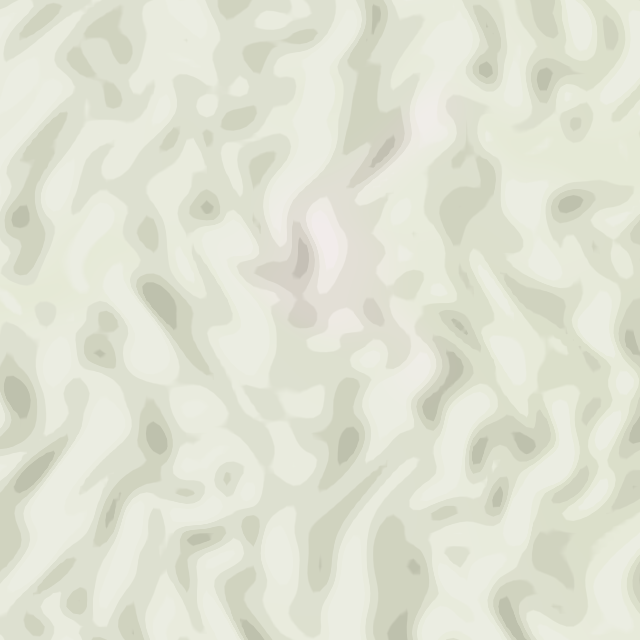
A three.js fragment shader for this texture map:

```glsl
// Pale shaded-relief terrain map: banded hill shadows, flat valleys, a rosy summit.
varying vec2 vUv;

float hash(float n) {
  return fract(sin(n * 91.7) * 4758.3);
}

// Soft elliptical patch, 1 at its centre
float patchAt(vec2 p, vec2 centre, vec2 radius) {
  vec2 d = (p - centre) / radius;
  return exp(-dot(d, d));
}

// Slow bending of the plane, so that the ridges curve
vec2 bend(vec2 p) {
  vec2 q = p + 0.045 * sin(p.yx * vec2(11.0, 13.0) + vec2(0.7, 2.1));
  return q + 0.014 * sin(q.yx * vec2(37.0, 31.0) + q * 17.0 + vec2(4.0, 1.3));
}

// Slope shadow with unit variance: layered sines, mostly across north-south ridges
float slopeShade(vec2 p) {
  vec2 q = bend(p);
  float sum = 0.0;
  float power = 0.0;
  for (int i = 0; i < 44; i++) {
    float n = float(i) + 1.0;
    float a = 2.0 * fract(n * 0.618) - 1.0;
    float angle = a * (0.45 + 0.8 * a * a) - 0.14;
    float t = fract(n * 0.755);
    float cycles = mix(4.0, 16.0, t);
    float amp = mix(1.2, 0.55, t);
    vec2 dir = vec2(cos(angle), sin(angle));
    sum += amp * cos(6.2832 * (cycles * dot(dir, q) + hash(n)));
    power += 0.5 * amp * amp;
  }
  return sum * inversesqrt(power);
}

// Shadow sampled on a coarse terrain grid, which gives angular outlines
float facetShade(vec2 p) {
  vec2 g = p * 96.0;
  vec2 c = floor(g);
  vec2 f = g - c;
  float low = mix(slopeShade(c / 96.0), slopeShade((c + vec2(1.0, 0.0)) / 96.0), f.x);
  float high = mix(slopeShade((c + vec2(0.0, 1.0)) / 96.0), slopeShade((c + 1.0) / 96.0), f.x);
  return mix(low, high, f.y);
}

float band(float level, float shade) {
  return smoothstep(level - 0.08, level + 0.08, shade);
}

void main() {
  vec2 p = vUv;
  vec2 w = bend(p);

  // Flat valley floors carry little shadow
  float valley = patchAt(w, vec2(0.06, 0.56), vec2(0.27, 0.06))
               + patchAt(w, vec2(0.95, 0.79), vec2(0.24, 0.04))
               + 0.6 * patchAt(w, vec2(0.52, 0.88), vec2(0.12, 0.05));
  valley = clamp(valley, 0.0, 1.0);
  float shade = facetShade(p) * (1.0 - 0.85 * valley) - 0.75 * valley;

  // Ground: grey-white slopes, greener lowland to the east and in the valleys
  float lowland = smoothstep(0.3, 1.1, p.x + 0.2 * sin(w.y * 9.0 + w.x * 5.0));
  vec3 ground = mix(vec3(0.914, 0.923, 0.870), vec3(0.899, 0.914, 0.838),
                    clamp(0.65 * lowland + valley, 0.0, 1.0));
  vec3 sunlit = vec3(0.922, 0.929, 0.886);
  vec3 color = mix(sunlit, ground, band(-0.95, shade));

  // Three stepped depths of shadow
  vec3 lightShadow = mix(vec3(0.868, 0.878, 0.816), vec3(0.859, 0.873, 0.792), lowland);
  color = mix(color, lightShadow, band(-0.12, shade));
  color = mix(color, vec3(0.816, 0.826, 0.750), band(0.85, shade));
  color = mix(color, vec3(0.745, 0.755, 0.677), band(1.75, shade));

  // Rosy tint on the high ground
  float summit = patchAt(w, vec2(0.53, 0.61), vec2(0.11, 0.13))
               + 0.55 * patchAt(w, vec2(0.66, 0.77), vec2(0.09, 0.06))
               + 0.45 * patchAt(w, vec2(0.62, 0.42), vec2(0.06, 0.11));
  color += vec3(0.026, -0.002, 0.036) * smoothstep(0.1, 0.85, summit);

  gl_FragColor = vec4(color, 1.0);
}
```
